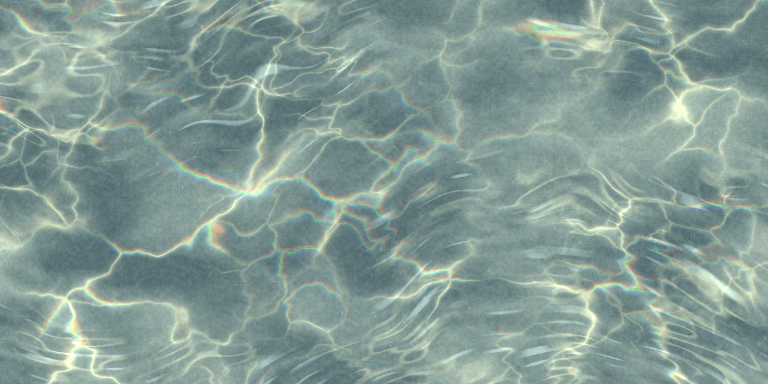
Give the GLSL for this texture, as a WebGL 2 fragment shader.

```glsl
#version 300 es
precision highp float;

uniform vec2 u_resolution;
out vec4 fragColor;

#define DEEP vec3(0.35, 0.45, 0.465)
#define SHOAL vec3(0.58, 0.67, 0.64)
#define SUN vec3(0.36, 0.32, 0.20)
#define SKY vec3(0.20, 0.22, 0.21)
#define CELLS vec2(3.3, 4.7)
#define LINE_WIDTH 0.047
#define SWELL 0.21
#define RIPPLE vec2(0.042, 0.013)
#define DISPERSION vec2(0.0018, 0.0028)
#define GRAIN 0.095

float hash(vec2 p) {
    return fract(sin(dot(p, vec2(127.1, 311.7))) * 43758.5);
}

vec2 hash2(vec2 p) {
    return vec2(hash(p), hash(p + 57.3));
}

float noise(vec2 p) {
    vec2 i = floor(p), f = fract(p);
    f = f * f * (3.0 - 2.0 * f);
    return mix(mix(hash(i), hash(i + vec2(1, 0)), f.x),
               mix(hash(i + vec2(0, 1)), hash(i + vec2(1, 1)), f.x), f.y);
}

float fbm(vec2 p) {
    float sum = 0.0, amp = 0.53;
    for (int i = 0; i < 4; i++) {
        sum += amp * noise(p);
        p = mat2(1.6, 1.2, -1.2, 1.6) * p + 11.7;
        amp *= 0.5;
    }
    return sum;
}

// Gap between the two nearest cell centres: zero along the caustic lines
float cellGap(vec2 p) {
    vec2 i = floor(p), f = fract(p);
    float near = 9.0, next = 9.0;
    for (int y = -1; y <= 1; y++) {
        for (int x = -1; x <= 1; x++) {
            vec2 cell = vec2(x, y);
            float d = length(cell + hash2(i + cell) - f);
            next = min(next, max(near, d));
            near = min(near, d);
        }
    }
    return next - near;
}

// Slanted coordinates whose features run long and nearly level
vec2 rippleSpace(vec2 p) {
    float slant = 0.22 * sin(2.6 * p.x + 1.0) + 0.09 * noise(p * 6.0);
    return vec2(p.x, p.y + slant);
}

void main() {
    vec2 p = gl_FragCoord.xy / u_resolution.y;
    vec2 r = rippleSpace(p);
    float choppy = smoothstep(0.35, 0.7, noise(p * vec2(2.6, 4.2) + 7.0));

    // Bending of the bottom by slow swell and fine ripples
    vec2 swell = vec2(fbm(p * 5.0), fbm(p * 5.0 + 31.0)) - 0.5;
    float fine = noise(r * vec2(11.0, 46.0)) - 0.5;
    vec2 bent = p + SWELL * swell + RIPPLE * fine * (0.45 + 0.75 * choppy);

    // Broken caustic webs, split slightly by colour
    float strong = 0.1 + 1.15 * smoothstep(0.33, 0.75, fbm(p * 4.5 + 19.0));
    float faint = 0.75 * smoothstep(0.4, 0.75, fbm(p * 5.0 + 43.0));
    float split = 0.3 + 2.2 * smoothstep(0.3, 0.9, noise(p * 7.0 + 3.0));
    vec3 light, gap;
    for (int c = 0; c < 3; c++) {
        vec2 q = bent + DISPERSION * split * float(c - 1);
        gap[c] = cellGap(q * CELLS);
        float fineGap = cellGap(q * CELLS * 2.1 + 5.0);
        light[c] = strong * exp(-gap[c] / LINE_WIDTH)
                 + faint * exp(-fineGap / (1.4 * LINE_WIDTH));
    }

    // Short sunlit crests on choppy water
    float crest = 1.0 - abs(2.0 * noise(r * vec2(13.0, 40.0) + 23.0) - 1.0);
    float crestMask = choppy * smoothstep(0.45, 0.75, noise(p * 8.0 + 83.0));
    light += 0.55 * crestMask * smoothstep(0.65, 1.0, crest);

    // Sandy bottom, brighter beside the lines
    float tone = 0.44 + 2.0 * (fbm(bent * vec2(4.2, 6.0) + 71.0) - 0.5);
    tone += 0.4 * (exp(-3.0 * gap.g) - 0.42);
    tone += 0.4 * (noise(r * vec2(12.0, 42.0) + 13.0) - 0.5) * (0.35 + choppy);
    vec3 color = mix(DEEP, SHOAL, clamp(tone, 0.0, 1.0));
    color += SUN * min(light, vec3(1.1));

    // Thin sky glints
    float glint = smoothstep(0.74, 0.98, noise(r * vec2(10.0, 75.0) + 29.0));
    color += SKY * glint * choppy;

    // Sand grain and sparse pale specks
    float grain = 0.6 * noise(p * 210.0) + 0.4 * noise(p * 95.0 + 17.0) - 0.5;
    float speck = smoothstep(0.93, 1.0, noise(p * 120.0 + 61.0));
    color += GRAIN * grain + 0.1 * speck;

    fragColor = vec4(clamp(color, 0.0, 1.0), 1.0);
}
```
